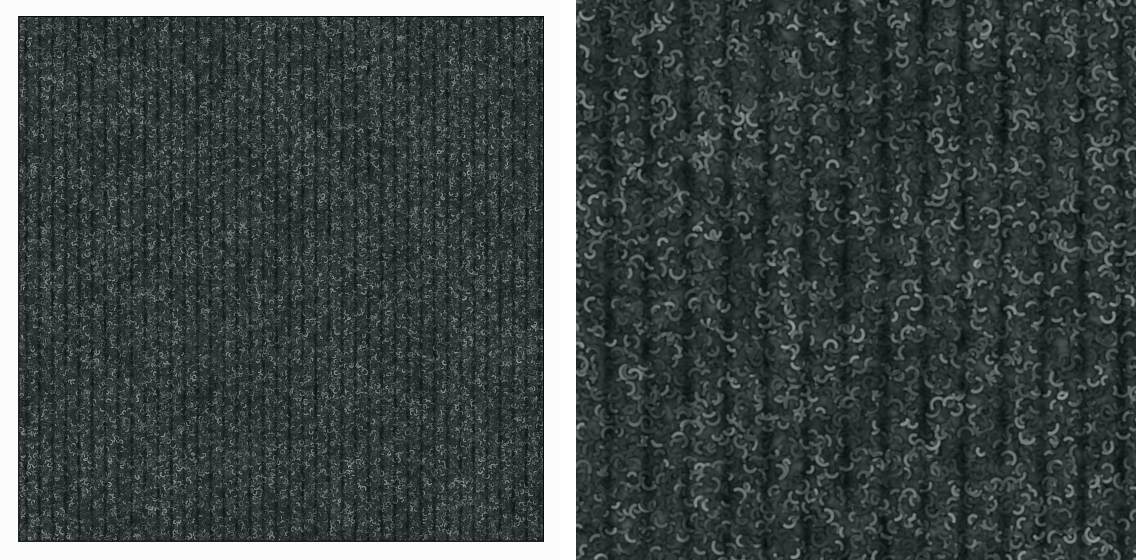
Left, the full canvas; right, a detail of the centre.
A Shadertoy shader for this texture:

```glsl
const float TAU = 6.2831853;
const vec3 PAPER = vec3(0.99);
const vec3 EDGE_INK = vec3(0.02, 0.04, 0.04);
const vec3 COOL_TINT = vec3(-0.029, 0.001, 0.003);
const float RIB_PITCH = 0.0235;
const float CURL_CELL = 0.0085;
const int CURL_LAYERS = 3;

vec3 hash3(vec2 p) {
    vec3 q = fract(p.xyx * vec3(0.1031, 0.1030, 0.0973));
    q += dot(q, q.yxz + 33.33);
    return fract((q.xxy + q.yzz) * q.zyx);
}

vec2 gradientAt(vec2 cell) {
    float angle = TAU * hash3(cell).x;
    return vec2(cos(angle), sin(angle));
}

float gradientNoise(vec2 p) {
    vec2 i = floor(p), f = fract(p);
    vec2 u = f * f * f * (f * (f * 6.0 - 15.0) + 10.0);
    vec2 e = vec2(1.0, 0.0);
    float low = mix(dot(gradientAt(i), f),
                    dot(gradientAt(i + e.xy), f - e.xy), u.x);
    float high = mix(dot(gradientAt(i + e.yx), f - e.yx),
                     dot(gradientAt(i + e.xx), f - e.xx), u.x);
    return mix(low, high, u.y);
}

float boxDistance(vec2 p, vec2 halfSize) {
    vec2 d = abs(p) - halfSize;
    return length(max(d, 0.0)) + min(max(d.x, d.y), 0.0);
}

// Distance to an arc whose middle points along the given direction
float arcDistance(vec2 p, float radius, float direction, float halfAngle) {
    float c = cos(direction), s = sin(direction);
    p = vec2(c * p.x + s * p.y, c * p.y - s * p.x);
    float a = clamp(atan(p.y, p.x), -halfAngle, halfAngle);
    return length(p - radius * vec2(cos(a), sin(a)));
}

// Lays one layer of curled fibres, each with a soft shadow, over a tone
float addCurls(float tone, vec2 p, float seed, float pixel) {
    vec2 home = floor(p / CURL_CELL);
    for (int y = -1; y <= 1; y++) {
        for (int x = -1; x <= 1; x++) {
            vec2 cell = home + vec2(x, y);
            vec3 place = hash3(cell + seed);
            vec3 shape = hash3(cell + seed + 57.0);
            vec2 centre = (cell + place.xy) * CURL_CELL;
            float d = arcDistance(p - centre, mix(0.0022, 0.0044, shape.x),
                                  TAU * place.z, mix(0.6, 1.7, shape.y));
            float shadow = 1.0 - smoothstep(0.0008, 0.0036, d);
            float fibre = 1.0 - smoothstep(0.0003, 0.0003 + max(0.0014, pixel), d);
            float fibreTone = 0.19 + 0.35 * shape.z * shape.z;
            tone = mix(tone * (1.0 - 0.23 * shadow), fibreTone, fibre);
        }
    }
    return tone;
}

// Broken dark grooves between the ribs
float ribShade(vec2 p) {
    float wobble = 0.0025 * gradientNoise(p * 55.0 + 9.0);
    float across = abs(fract((p.x + wobble) / RIB_PITCH) - 0.5);
    float groove = smoothstep(0.27, 0.5, across);
    float depth = 0.36 + 0.4 * gradientNoise(p * vec2(40.0, 75.0));
    return 1.0 - groove * clamp(depth, 0.08, 0.65);
}

vec3 carpetColor(vec2 p, float pixel) {
    float tone = 0.235 + 0.12 * gradientNoise(p * 150.0)
                       + 0.08 * gradientNoise(p * 290.0 + 31.0);
    for (int i = 0; i < CURL_LAYERS; i++) {
        float layer = float(i);
        tone = addCurls(tone, p + layer * vec2(0.0031, 0.0047),
                        101.0 + 173.0 * layer, pixel);
    }
    float mottling = 1.0 + 0.16 * gradientNoise(p * 9.0)
                         + 0.22 * gradientNoise(p * 38.0 + 5.0);
    tone *= 1.03 * ribShade(p) * mottling;
    return max(vec3(tone) + COOL_TINT, EDGE_INK);
}

void mainImage(out vec4 fragColor, in vec2 fragCoord) {
    float pixel = 1.0 / min(iResolution.x, iResolution.y);
    vec2 p = (fragCoord - 0.5 * iResolution.xy) * pixel + 0.5;

    // Square mat with a thin dark outline on white
    float mat = boxDistance(p - 0.502, vec2(0.4695));
    vec3 color = carpetColor(p, pixel);
    color = mix(color, EDGE_INK, smoothstep(-0.0022 - pixel * 0.5, -0.0022 + pixel * 0.5, mat));
    color = mix(color, PAPER, smoothstep(-pixel * 0.5, pixel * 0.5, mat));
    fragColor = vec4(color, 1.0);
}
```
